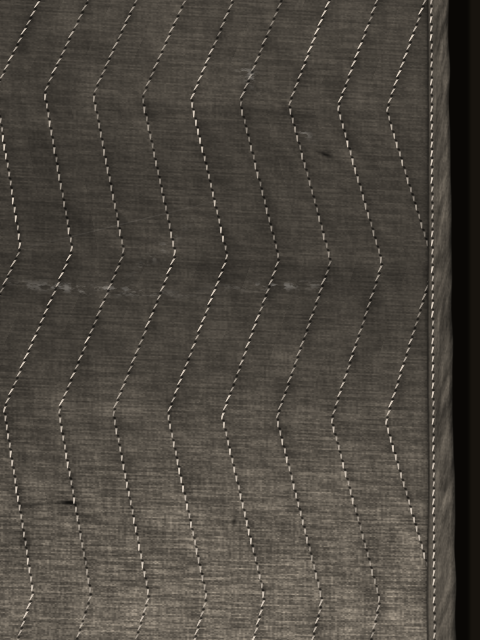
Reproduce this texture procedurally as a WebGL 1 fragment shader.

```glsl
precision highp float;
// Quilted grey vinyl moving pad: zigzag rows of pale stitches, a bound right edge and a dark gap.
// One hinged path, repeated sideways with a slowly growing spacing, gives every row;
// stretched noise adds weave, puckers and wear. Units: canvas width = 1, y runs down to 4/3.
uniform vec2 u_resolution;

const vec3 CLOTH_TINT = vec3(1.06, 0.985, 0.88);
const vec3 THREAD = vec3(0.86, 0.81, 0.75);
const vec3 GAP = vec3(0.070, 0.058, 0.042);
const float STITCH_LENGTH = 0.0186;

float hash(vec2 p) {
  vec3 q = fract(vec3(p.xyx) * 0.1031);
  q += dot(q, q.yzx + 33.33);
  return fract((q.x + q.y) * q.z);
}

float noise(vec2 p) {
  vec2 i = floor(p), f = fract(p);
  f = f * f * (3.0 - 2.0 * f);
  return mix(mix(hash(i), hash(i + vec2(1, 0)), f.x),
             mix(hash(i + vec2(0, 1)), hash(i + vec2(1, 1)), f.x), f.y);
}

float fbm(vec2 p) {
  return 0.55 * noise(p) + 0.3 * noise(p * 2.1 + 7.0) + 0.15 * noise(p * 4.3 + 19.0);
}

// Adds a slightly rounded change of slope at the given height
float hinge(float y, float at, float bend) {
  float d = y - at;
  return 0.5 * bend * (d + sqrt(d * d + 0.00004));
}

float zigzag(float y) {
  return 0.178 - 0.464 * y + hinge(y, 0.186, 0.644) + hinge(y, 0.514, -0.605)
       + hinge(y, 0.851, 0.586) + hinge(y, 1.234, -0.496);
}

// Thread coverage in x, needle hole shadow in y
vec2 stitches(float across, float along, float seed, float px) {
  float u = along / STITCH_LENGTH + seed;
  float f = fract(u) - 0.5;
  float vary = hash(vec2(floor(u), seed * 13.0 + 3.0));
  float slanted = abs(across + f * 0.004 + (vary - 0.5) * 0.0016);
  float halfWidth = 0.0014 - 0.0014 * f;
  float thread = 1.0 - smoothstep(halfWidth - 0.4 * px, halfWidth + 0.7 * px, slanted);
  float aa = px / STITCH_LENGTH;
  float reach = 0.24 + 0.14 * vary;
  thread *= 1.0 - smoothstep(reach - aa, reach + aa, abs(f));
  vec2 hole = vec2(across - 0.001, (abs(f) - 0.5) * STITCH_LENGTH);
  return vec2(thread * (0.6 + 0.4 * vary), 1.0 - smoothstep(0.0005, 0.0042, length(hole)));
}

// Soft elongated patch
float patchMask(vec2 p, vec2 centre, vec2 size, float angle) {
  vec2 d = p - centre;
  float c = cos(angle), s = sin(angle);
  d = vec2(c * d.x + s * d.y, c * d.y - s * d.x) / size;
  return exp(-dot(d, d));
}

// Pale abrasion, broken into flecks
float scuffs(vec2 p) {
  float area = patchMask(p, vec2(0.19, 0.602), vec2(0.16, 0.010), 0.06)
             + patchMask(p, vec2(0.58, 0.596), vec2(0.10, 0.008), -0.03)
             + patchMask(p, vec2(0.52, 0.158), vec2(0.035, 0.015), 0.8)
             + 0.8 * patchMask(p, vec2(0.63, 0.275), vec2(0.025, 0.008), 0.6)
             + 0.5 * patchMask(p, vec2(0.33, 0.525), vec2(0.07, 0.012), -0.7);
  float scratch = patchMask(p, vec2(0.25, 0.468), vec2(0.19, 0.0015), -0.24);
  return area * smoothstep(0.44, 0.75, fbm(p * vec2(65.0, 130.0))) + 0.22 * scratch;
}

float tears(vec2 p) {
  return patchMask(p, vec2(0.145, 1.047), vec2(0.016, 0.005), 0.05)
       + 0.5 * patchMask(p, vec2(0.085, 1.050), vec2(0.045, 0.005), -0.05)
       + 0.8 * patchMask(p, vec2(0.678, 0.322), vec2(0.014, 0.004), 0.35)
       + 0.6 * patchMask(p, vec2(0.488, 1.087), vec2(0.004, 0.010), 0.2);
}

// Long threads along x crossed by a faint upright grain
float weave(vec2 p) {
  return 0.46 * noise(p * vec2(22.0, 290.0)) + 0.36 * noise(p * vec2(250.0, 330.0))
       + 0.18 * noise(p * vec2(230.0, 22.0)) - 0.5;
}

// Light lip above and shade below a row of corners
float crease(float y, float at) {
  float d = (y - at) / 0.022;
  return -d * exp(-d * d);
}

vec3 quilt(vec2 p, float px) {
  // Row coordinate: whole numbers lie on the seams
  float y = p.y - mix(0.06, 0.02, p.y * 0.75) * p.x;
  float spacing = 0.0985 + 0.0178 * y;
  float row = (p.x - zigzag(y)) / spacing;
  float id = floor(row + 0.5);
  float across = (row - id) * spacing * 0.93;
  float nearSeam = exp(-abs(across) / 0.012);

  // Lighting, puffed cells and puckers
  float sheen = smoothstep(0.62, 1.25, p.y);
  float light = 0.245 + 0.145 * sheen + 0.025 * (1.0 - smoothstep(0.0, 0.4, p.y));
  light *= 0.93 + 0.09 * smoothstep(0.0, 0.35, p.x);
  float pucker = fbm(vec2(row * 2.2 + id * 3.0, y * 24.0 - across * 25.0)) - 0.5;
  light *= 1.0 + pucker * (0.24 + 0.45 * nearSeam) + 0.16 * (fbm(p * vec2(5.0, 9.0)) - 0.5);
  float creases = crease(y, 0.195) + crease(y, 0.520) + 0.6 * crease(y, 0.858);
  light *= 1.0 + 0.30 * creases * noise(vec2(row * 2.0, 4.0));
  light *= 1.0 - 0.10 * nearSeam - 0.08 * nearSeam * sign(across) * smoothstep(0.0, 0.004, abs(across));
  light *= exp(weave(vec2(p.x, y)) * mix(0.52, 1.05, sheen));
  light *= 1.0 - 0.75 * min(tears(p), 1.0);
  vec3 colour = light * CLOTH_TINT + 0.20 * scuffs(p);

  vec2 stitch = stitches(across, p.y, hash(vec2(id + 5.0, 2.0)), px);
  float worn = mix(0.65, 1.0, smoothstep(0.2, 0.5, noise(vec2(id * 7.0 + 40.0, p.y * 5.0))));
  colour *= 1.0 - 0.55 * stitch.y;
  return mix(colour, THREAD, stitch.x * worn);
}

vec3 binding(vec2 p, float fromSeam, float width, float px) {
  float t = fromSeam / width;
  float wrinkle = fbm(vec2(t * 3.0, p.y * 32.0 + t * 4.0)) - 0.5;
  float light = 0.29 + 0.06 * smoothstep(0.7, 1.3, p.y);
  light *= (1.0 + 0.9 * wrinkle * smoothstep(0.1, 0.5, t)) * (1.0 + 0.4 * weave(p.yx));
  light *= mix(0.5, 1.0, smoothstep(0.0, 0.1, t)) * (1.0 - 0.4 * smoothstep(0.8, 1.0, t));
  vec2 stitch = stitches(p.x - 0.898 - 0.005 * p.y, p.y, 0.3, px);
  return mix(light * CLOTH_TINT * (1.0 - 0.55 * stitch.y), THREAD, stitch.x);
}

void main() {
  vec2 uv = gl_FragCoord.xy / u_resolution;
  vec2 p = vec2(uv.x, (1.0 - uv.y) * 4.0 / 3.0);
  float px = 1.0 / u_resolution.x;
  float seam = 0.889 + 0.004 * noise(vec2(3.0, p.y * 4.0));
  float edge = 0.934 + 0.012 * p.y + 0.004 * (noise(vec2(9.0, p.y * 14.0)) - 0.5);
  vec3 colour = quilt(p, px) * (1.0 - 0.4 * exp(-abs(p.x - seam) / 0.005));
  colour = mix(colour, binding(p, p.x - seam, edge - seam, px), smoothstep(-px, px, p.x - seam));
  vec3 gap = GAP * (0.5 + 0.8 * smoothstep(0.972, 0.985, p.x));
  gl_FragColor = vec4(mix(colour, gap, smoothstep(-px, px, p.x - edge)), 1.0);
}
```
